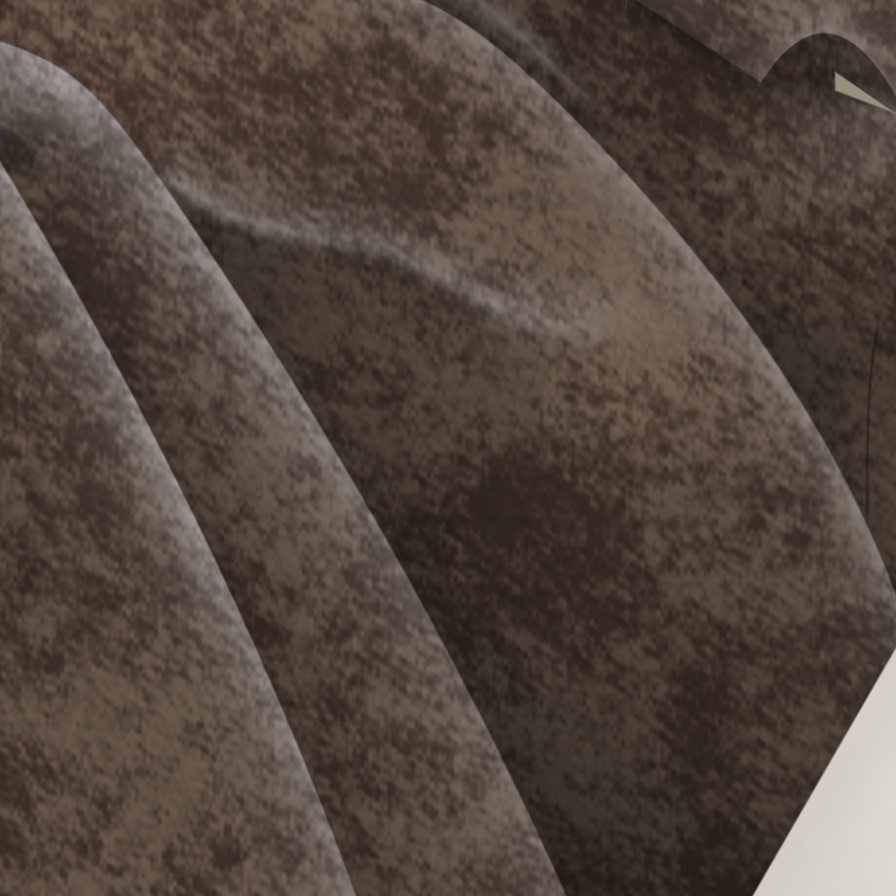
Give the GLSL for this texture, as a three.js fragment shader.

```glsl
// Draped brown suede with soft diagonal folds, a rolled corner and a pale floor.
varying vec2 vUv;

float hash(vec2 p) {
  return fract(sin(dot(p, vec2(127.1, 311.7))) * 43758.5453);
}

float noise(vec2 p) {
  vec2 i = floor(p), f = fract(p);
  f = f * f * (3.0 - 2.0 * f);
  return mix(mix(hash(i), hash(i + vec2(1, 0)), f.x),
             mix(hash(i + vec2(0, 1)), hash(i + vec2(1, 1)), f.x), f.y);
}

float fbm(vec2 p) {
  float sum = 0.0, amp = 0.5;
  for (int i = 0; i < 5; i++) {
    sum += amp * noise(p);
    p = mat2(1.6, 1.2, -1.2, 1.6) * p + 7.3;
    amp *= 0.5;
  }
  return sum;
}

// Signed distance to a falling ridge; negative on its left.
float ridge(vec2 p, vec2 start, float slope, float curve, float bend) {
  float s = p.y - start.y;
  float lift = bend * exp(-35.0 * s);
  float x = start.x + slope * s + curve * s * s - lift;
  float dx = slope + 2.0 * curve * s + 35.0 * lift;
  return (p.x - x) / length(vec2(1.0, dx));
}

float glow(vec2 p, vec2 center, vec2 size) {
  vec2 q = (p - center) / size;
  return exp(-dot(q, q));
}

// Coverage where d is negative.
float cover(float d, float soft) {
  return 1.0 - smoothstep(-soft, soft, d);
}

// Nap of the suede: x is the fine grain, y the blotches.
vec2 nap(vec2 p, float bias) {
  vec2 along = vec2(p.x * 0.8 + p.y * 0.6, p.y * 0.8 - p.x * 0.6);
  float grain = 0.55 * noise(along * vec2(75.0, 150.0)) + 0.45 * noise(p * vec2(230.0, 130.0));
  float patches = 0.7 * fbm(p * 9.0 + 3.0) + 0.16 + bias;
  patches += 0.42 * (grain - 0.5) + 0.4 * (fbm(along * vec2(36.0, 50.0)) - 0.5);
  return vec2(grain, smoothstep(0.25, 0.72, patches));
}

vec3 suede(vec2 tex, float light, float sheen) {
  vec3 col = mix(vec3(0.252, 0.192, 0.162), vec3(0.39, 0.325, 0.275), tex.y);
  col *= light * (0.88 + 0.24 * tex.x);
  float shine = clamp(sheen * (0.62 + 0.45 * tex.x + 0.2 * tex.y), 0.0, 1.0);
  return mix(col, vec3(0.63, 0.615, 0.615), shine);
}

void main() {
  vec2 p = vec2(vUv.x, 1.0 - vUv.y); // y runs downward
  float soft = 0.0018;

  // Worn and dark areas of the nap
  float bias = 0.14 * glow(p, vec2(0.18, 0.06), vec2(0.1, 0.07));
  bias += 0.12 * glow(p, vec2(0.73, 0.38), vec2(0.07, 0.12));
  bias += 0.1 * glow(p, vec2(0.13, 0.86), vec2(0.1, 0.12));
  bias += 0.07 * glow(p, vec2(0.62, 0.18), vec2(0.07, 0.1));
  bias -= 0.1 * glow(p, vec2(0.45, 0.17), vec2(0.1, 0.07));
  bias -= 0.1 * glow(p, vec2(0.65, 0.42), vec2(0.06, 0.06));
  bias -= 0.09 * glow(p, vec2(0.57, 0.66), vec2(0.1, 0.1));
  bias -= 0.1 * glow(p, vec2(0.82, 0.6), vec2(0.08, 0.1));
  vec2 tex = nap(p, bias);

  float left = ridge(p, vec2(0.0, 0.18), 0.605, -0.147, 0.0);
  float center = ridge(p, vec2(0.13, 0.13), 0.71, -0.153, 0.0037);
  float right = ridge(p, vec2(0.651, 0.143), 0.97, -0.577, 0.0002);

  // Each layer holds light in x and sheen in y.
  vec2 back = vec2(0.85 - 0.2 * exp(-max(right, 0.0) / 0.07), 0.0);
  back.x -= 0.12 * glow(p, vec2(0.92, 0.4), vec2(0.12, 0.08));
  back.x += 0.12 * glow(p, vec2(0.92, 0.2), vec2(0.16, 0.09));
  back.y += 0.25 * glow(p, vec2(0.98, 0.15), vec2(0.09, 0.06));
  float pleat = right - 0.026;
  back.y += 0.32 * exp(-abs(pleat) / 0.009) * cover(p.y - 0.1, 0.05);

  // Broad middle panel with its wavy cross ridge
  float across = p.y - 0.201 - 0.35 * (p.x - 0.182) - 0.012 * sin(21.0 * (p.x - 0.205));
  float span = smoothstep(0.16, 0.21, p.x) * cover(p.x - 0.62, 0.09);
  float below = smoothstep(-0.006, 0.018, across);
  vec2 middle = vec2(1.02, 0.5 * exp(min(right, 0.0) / 0.028));
  middle.x -= 0.22 * span * below * exp(-max(across, 0.0) / 0.2);
  middle.x -= 0.27 * exp(-max(center, 0.0) / 0.11) * smoothstep(0.12, 0.3, p.y);
  middle.x -= 0.2 * glow(p, vec2(0.74, 0.95), vec2(0.2, 0.25));
  middle.x -= 0.1 * smoothstep(0.4, 0.6, p.y);
  middle.x += 0.08 * glow(p, vec2(0.2, 0.06), vec2(0.2, 0.1));
  middle.x += 0.1 * glow(p, vec2(0.7, 0.38), vec2(0.1, 0.12));
  middle.y += span * 0.46 * exp(-abs(across) / mix(0.026, 0.011, below));
  middle.y += 0.16 * glow(p, vec2(0.64, 0.35), vec2(0.09, 0.035));

  // Two overlapping folds on the left
  float fade = mix(0.78, 0.36, smoothstep(0.2, 0.85, p.y));
  vec2 inner = vec2(1.0 - 0.26 * exp(-max(left, 0.0) / 0.09), fade * exp(min(center, 0.0) / 0.042));
  inner.y += 0.3 * glow(p, vec2(0.03, 0.1), vec2(0.1, 0.055));
  inner.x -= 0.25 * glow(p, vec2(0.015, 0.165), vec2(0.03, 0.025));
  float rim = mix(0.85, 0.55, smoothstep(0.6, 1.0, p.y));
  vec2 outer = vec2(0.97, rim * exp(min(left, 0.0) / 0.032));
  outer.x -= 0.15 * glow(p, vec2(0.0, 0.62), vec2(0.08, 0.1));

  vec2 shade = mix(back, middle, cover(right, soft));
  shade = mix(shade, inner, cover(center, soft));
  shade = mix(shade, outer, cover(left, soft));

  // Rolled corner, its dark hollow and a pale lining
  float hem = p.y - 0.66 * (p.x - 0.71);
  float lip = p.y - 0.037 - 11.0 * (p.x - 0.92) * (p.x - 0.92);
  float mouth = p.y - 0.09 - 0.22 * (p.x - 0.846);
  shade.x *= 1.0 - 0.3 * exp(-max(hem, 0.0) / 0.03) * step(0.7, p.x) * cover(p.y - 0.11, 0.03);
  float hollow = cover(max(mouth, -lip), 0.004) * step(0.84, p.x);
  shade = mix(shade, vec2(0.68, 0.12 * smoothstep(0.9, 1.0, p.x)), hollow);
  vec2 curl = vec2(1.0 - 0.25 * exp(min(hem, 0.0) / 0.02),
                   0.12 + 0.35 * exp(min(lip, 0.0) / 0.022) * smoothstep(0.8, 0.9, p.x));
  shade = mix(shade, curl, cover(max(hem, lip), soft));
  vec3 col = suede(tex, shade.x, shade.y);
  float lining = max(0.08 + 0.69 * (p.x - 0.932) - p.y, p.y - 0.104 - 0.38 * (p.x - 0.94));
  col = mix(col, vec3(0.58, 0.57, 0.49), cover(max(lining, 0.932 - p.x), soft));

  // Thin seam at the right side
  float seam = abs(p.x - 0.968 - 1.8 * pow(max(0.55 - p.y, 0.0), 3.0));
  float reach = smoothstep(0.34, 0.4, p.y) * cover(p.y - 0.58, 0.02);
  col *= 1.0 - 0.35 * reach * cover(seam - 0.0015, soft);

  // Pale floor beyond the cloth edge
  float edge = dot(p - vec2(0.84, 1.0), normalize(vec2(0.277, 0.16)));
  vec3 ground = vec3(0.83, 0.81, 0.775) + 0.05 * (fbm(p * 14.0) - 0.4);
  ground += 0.04 * smoothstep(0.0, 0.12, edge);
  col *= 1.0 - 0.15 * exp(-abs(edge) / 0.025);
  gl_FragColor = vec4(mix(ground, col, cover(edge, soft)), 1.0);
}
```
